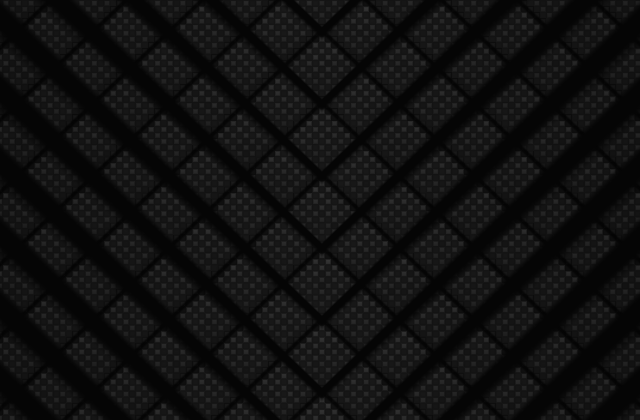
Reproduce this background procedurally as a WebGL 2 fragment shader.

```glsl
#version 300 es
precision highp float;
// Black chevron strips of woven checker diamonds, split by soft dark grooves.

uniform vec2 u_resolution;
out vec4 fragColor;

float hash(vec2 p) {
    return fract(sin(dot(p, vec2(127.1, 311.7))) * 43758.5453);
}

// Position inside a diamond, 0..2 on each axis:
// x runs from seam to seam, y from groove to groove.
vec2 diamondCoords(vec2 p) {
    return mod(vec2(p.y - abs(p.x), p.y + abs(p.x)), 2.0);
}

// Small raised squares, alternating light and dark.
float weave(vec2 grid, float depth, float aa) {
    vec2 cell = floor(grid);
    vec2 f = fract(grid);
    vec2 edge = min(f, 1.0 - f);
    float inside = smoothstep(0.0, 0.12 + aa, min(edge.x, edge.y));
    float isLight = mod(cell.x + cell.y, 2.0);
    float lightTone = mix(0.205, 0.125, depth) * (1.06 - 0.16 * f.y);
    float darkTone = mix(0.098, 0.085, depth) * (0.88 + 0.12 * inside);
    float tone = mix(darkTone, lightTone, isLight * inside);
    return tone * (0.94 + 0.12 * hash(cell));
}

void main() {
    // Half-diamond units, y downwards, origin on a chevron tip.
    vec2 uv = gl_FragCoord.xy / u_resolution.y;
    float aspect = u_resolution.x / u_resolution.y;
    vec2 p = vec2(uv.x - 0.503 * aspect, 1.0 - uv.y) / vec2(0.0903, 0.0859);
    p.y -= 0.84;
    float pixel = 1.0 / (0.0859 * u_resolution.y);

    vec2 d = diamondCoords(p);
    float depth = (d.x + d.y) * 0.25;
    float outward = clamp(abs(p.x) / 8.5, 0.0, 1.0);

    // Twelve squares across each diamond, one column on the centre line
    vec2 grid = p * 6.0 + vec2(0.5, 0.0);
    float tone = weave(grid, depth, 6.0 * pixel);

    // Cross seams: a thin line with stepped shadow from the squares
    vec2 cellCentre = (floor(grid) + 0.5 - vec2(0.5, 0.0)) / 6.0;
    float stepped = diamondCoords(cellCentre).x;
    float seam = min(d.x, 2.0 - d.x);
    tone *= mix(0.5, 1.0, smoothstep(0.0, 0.2, min(stepped, 2.0 - stepped)));
    tone *= mix(0.35, 1.0, smoothstep(0.02, 0.1 + pixel, seam));

    // Chevron grooves: wider outward, with a shadow on the strip below
    float groove = mix(0.1, 0.36, outward);
    float shadow = smoothstep(groove, groove + mix(0.25, 0.6, outward), d.y);
    float lip = mix(0.05, 0.13, outward);
    float upper = smoothstep(lip, lip + mix(0.06, 0.35, outward) + pixel, 2.0 - d.y);
    tone *= mix(1.0, 0.82, outward);
    tone = mix(0.018, tone, shadow * upper);

    fragColor = vec4(vec3(tone), 1.0);
}
```
